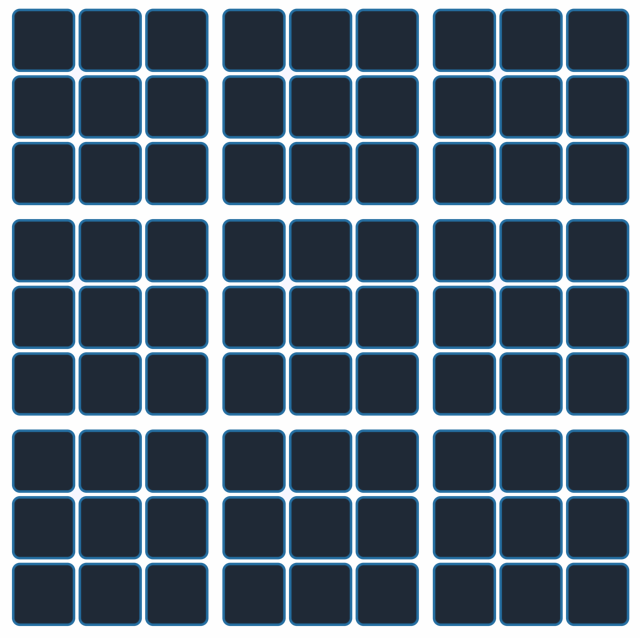
Give the GLSL for this pattern, as a Shadertoy shader.

```glsl
// A nine by nine board of dark rounded tiles with glowing blue rims on white,
// grouped in three by three blocks. Two nested clamped repeats find the nearest
// tile, and one rounded-box distance gives its edge, rim and inner fade.

#define BLOCK_PITCH 0.3298
#define TILE_PITCH  0.1044
#define TILE_HALF   0.0496
#define CORNER      0.0125
#define RIM_START   0.0026
#define RIM_END     0.0053
#define BOARD_SHIFT vec2(0.001, 0.0026)
#define PAPER       vec3(0.995)
#define TILE_DARK   vec3(0.12, 0.16, 0.21)
#define RIM_BLUE    vec3(0.14, 0.43, 0.63)
#define GAP_TINT    vec3(0.965, 0.965, 1.0)

// Offset from the nearest of three evenly spaced centres on each axis
vec2 repeatThree(vec2 p, float pitch) {
    return p - pitch * clamp(round(p / pitch), -1.0, 1.0);
}

float roundedBox(vec2 p, float halfSize, float radius) {
    vec2 q = abs(p) - halfSize + radius;
    return length(max(q, 0.0)) + min(max(q.x, q.y), 0.0) - radius;
}

void mainImage(out vec4 fragColor, in vec2 fragCoord) {
    vec2 p = (fragCoord - 0.5 * iResolution.xy) / iResolution.y - BOARD_SHIFT;
    float edge = 0.75 / iResolution.y;

    // Blocks first, then the tiles inside each block
    vec2 inBlock = repeatThree(p, BLOCK_PITCH);
    vec2 inTile = repeatThree(inBlock, TILE_PITCH);
    float dist = roundedBox(inTile, TILE_HALF, CORNER);

    // Faint cool tint where the upper left gaps of a block cross
    vec2 crossing = 0.5 * TILE_PITCH * vec2(-1.0, 1.0);
    float tint = 1.0 - smoothstep(0.5, 1.0, length(inBlock - crossing) / CORNER);
    vec3 color = mix(PAPER, GAP_TINT, tint);

    // Blue rim fading into the dark tile face
    vec3 tile = mix(RIM_BLUE, TILE_DARK, smoothstep(RIM_START, RIM_END, -dist));
    color = mix(color, tile, 1.0 - smoothstep(-edge, edge, dist));

    fragColor = vec4(color, 1.0);
}
```
